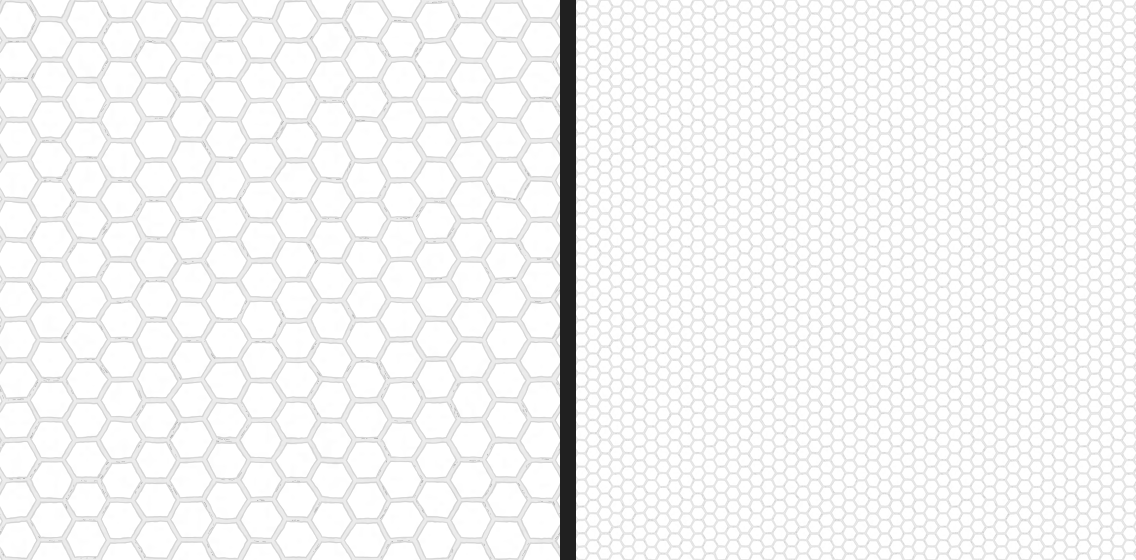
Left: one tile. Right: repeated 3 by 3.
Write a Shadertoy shader that draws this pattern.

```glsl
// Tiling honeycomb of white hexagons with pale double-lined walls and small worn flecks.
#define REPEATS vec2(8.0, 14.0) // column pairs across, cells down
#define SHIFT 0.265             // sideways offset, in column pairs
#define WALL 0.072              // half wall width, in cell heights
#define LINE 0.031              // width of the line on each wall side
#define WARP 0.06               // drift of the cell corners
#define ROUGH 0.02              // waviness of the lines
#define WORN 0.17               // share of wall sides with flecks
#define TILE_COLOR vec3(1.0)
#define WALL_COLOR vec3(0.925)
#define LINE_COLOR vec3(0.825)
#define FLECK_COLOR vec3(0.69)

const float SQRT3 = 1.7320508;
const float SECTOR = 1.0471976; // sixth of a turn

// Integer hash: three values in 0..1
vec3 hash3(ivec3 seed) {
    uvec3 v = uvec3(seed) * 1664525u + 1013904223u;
    v.x += v.y * v.z; v.y += v.z * v.x; v.z += v.x * v.y;
    v ^= v >> 16u;
    v.x += v.y * v.z; v.y += v.z * v.x; v.z += v.x * v.y;
    return vec3(v >> 8u) / 16777216.0;
}

// Value noise that wraps after n lattice cells, two channels in -1..1
vec2 noise(vec2 uv, int n) {
    vec2 p = uv * float(n);
    ivec2 i = ivec2(floor(p));
    vec2 f = fract(p);
    f = f * f * (3.0 - 2.0 * f);
    ivec2 a = i % n, b = (i + 1) % n;
    vec2 low = mix(hash3(ivec3(a, n)).xy, hash3(ivec3(b.x, a.y, n)).xy, f.x);
    vec2 high = mix(hash3(ivec3(a.x, b.y, n)).xy, hash3(ivec3(b, n)).xy, f.x);
    return mix(low, high, f.y) * 2.0 - 1.0;
}

// Short tilted dashes along one wall side; q = (along, distance from wall centre)
float flecks(vec2 q, ivec3 side, float px) {
    float ink = 0.0;
    if (hash3(side).x > WORN) return ink;
    for (int i = 0; i < 4; i++) {
        vec3 r = hash3(side + ivec3(0, 0, 32 * (i + 1)));
        vec2 d = q - vec2((r.x - 0.5) * 0.46, 0.016 + 0.018 * r.y);
        d.y += d.x * (r.z - 0.5) * 0.4;
        d.x -= clamp(d.x, -0.045 * r.z, 0.045 * r.z);
        float radius = 0.005 + 0.007 * r.y;
        float dash = 1.0 - smoothstep(-0.6 * px, 0.6 * px, length(d) - radius);
        ink = max(ink, dash * (0.5 + 0.5 * r.x));
    }
    return ink;
}

void mainImage(out vec4 fragColor, in vec2 fragCoord) {
    vec2 uv = fract(fragCoord / iResolution.xy + vec2(SHIFT / REPEATS.x, 0.0));
    float px = REPEATS.y / iResolution.y;

    // Warped position, measured in cell heights
    vec2 cellSize = vec2(SQRT3, 1.0);
    vec2 p = uv * REPEATS * cellSize + WARP * 0.5 * noise(uv, 25);

    // Nearest centre of the two interleaved column sets
    vec2 idA = floor(p / cellSize), idB = floor(p / cellSize + 0.5);
    vec2 localA = p - (idA + 0.5) * cellSize, localB = p - idB * cellSize;
    bool inA = dot(localA, localA) < dot(localB, localB);
    vec2 local = inA ? localA : localB;
    ivec3 cell = ivec3(ivec2(mod(inA ? idA : idB, REPEATS)), inA ? 0 : 8);

    // Distance from the middle of the wall
    vec2 h = abs(local);
    float edge = 0.5 - max(h.y, 0.5 * SQRT3 * h.x + 0.5 * h.y);

    // Each cell has its own slight size, tilt and wavy outline
    vec3 vary = hash3(cell + ivec3(0, 0, 300)) - 0.5;
    vec2 wave = noise(uv, 90), grain = noise(uv, 210);
    float rim = edge + 0.012 * vary.x + 0.018 * dot(local, vary.yz)
              + ROUGH * (0.4 * wave.x + 0.25 * grain.x);

    // Tile, wall and the line between them
    float aa = 0.7 * px;
    float inside = smoothstep(-aa, aa, rim - WALL);
    float line = smoothstep(-aa, aa, rim - WALL + LINE) * (1.0 - inside);
    vec3 color = mix(WALL_COLOR + 0.008 * grain.y, TILE_COLOR, inside);
    color -= 0.006 * inside * smoothstep(0.1, 0.8, wave.y);
    color = mix(color, LINE_COLOR, line * (0.93 + 0.15 * wave.y));

    // Wear on the wall side that faces this point
    float sector = floor(atan(local.y, local.x) / SECTOR);
    float angle = (sector + 0.5) * SECTOR;
    float along = dot(local, vec2(-sin(angle), cos(angle)));
    ivec3 side = cell + ivec3(0, 0, 500 + int(sector) + 3);
    float wear = flecks(vec2(along + 0.01 * wave.x, edge + 0.006 * grain.x), side, px);
    color = mix(color, FLECK_COLOR, wear * (1.0 - inside));

    fragColor = vec4(clamp(color, 0.0, 1.0), 1.0);
}
```
